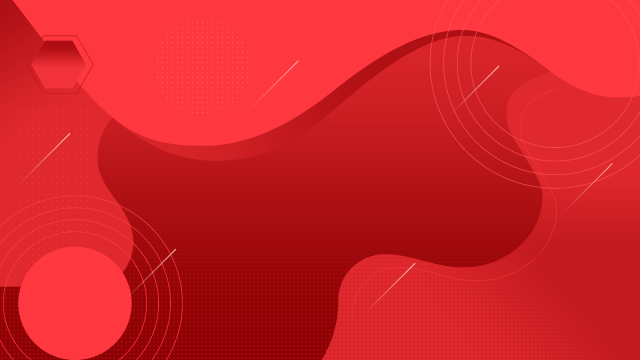
Write a WebGL 1 fragment shader that draws this background.

```glsl
precision highp float;

uniform vec2 u_resolution;

#define CANVAS vec2(768.0, 432.0)
#define BRIGHT vec3(1.0, 0.22, 0.25)
#define LIGHT vec3(0.88, 0.16, 0.18)
#define MID vec3(0.74, 0.09, 0.11)
#define DEEP vec3(0.55, 0.0, 0.01)
#define LINE_HALF 0.5
#define SAMPLES 3

// Cubic through two knots, each holding position, value and slope
float cubic(float x, vec3 a, vec3 b) {
  float span = b.x - a.x;
  float t = clamp((x - a.x) / span, 0.0, 1.0);
  float u = 1.0 - t;
  return mix(a.y, b.y, t * t * (3.0 - 2.0 * t))
       + span * t * u * (a.z * u - b.z * t);
}

float arc(float t) {
  return sqrt(max(0.0, 1.0 - t * t));
}

float waveEdge(float x) {
  vec3 shoulder = vec3(134.0, 140.0, 0.85), trough = vec3(245.0, 175.0, 0.0);
  vec3 rise = vec3(400.0, 109.0, -0.8), crest = vec3(555.0, 36.0, 0.0);
  vec3 fall = vec3(661.0, 86.0, 0.76), dip = vec3(742.0, 117.0, 0.0);
  if (x < shoulder.x) return cubic(x, vec3(15.0, 0.0, 1.3), shoulder);
  if (x < trough.x) return cubic(x, shoulder, trough);
  if (x < rise.x) return cubic(x, trough, rise);
  if (x < crest.x) return cubic(x, rise, crest);
  if (x < fall.x) return cubic(x, crest, fall);
  if (x < dip.x) return cubic(x, fall, dip);
  return cubic(x, dip, vec3(768.0, 115.0, -0.15));
}

float ribbonEdge(float x) {
  vec3 trough = vec3(258.0, 193.0, 0.0), rise = vec3(386.0, 144.0, -0.85);
  vec3 crest = vec3(560.0, 43.0, 0.0);
  if (x < trough.x) return cubic(x, vec3(134.0, 140.0, 0.9), trough);
  if (x < rise.x) return cubic(x, trough, rise);
  if (x < crest.x) return cubic(x, rise, crest);
  return cubic(x, crest, vec3(661.0, 86.0, 0.76));
}

float leftBlob(vec2 p) {
  vec3 waist = vec3(192.0, 117.0, 0.0), bend = vec3(240.0, 139.0, 0.75);
  vec3 belly = vec3(290.0, 160.0, 0.0);
  float edge;
  if (p.y < waist.x) edge = cubic(p.y, vec3(140.0, 136.0, -0.9), waist);
  else if (p.y < bend.x) edge = cubic(p.y, waist, bend);
  else if (p.y < belly.x) edge = cubic(p.y, bend, belly);
  else edge = cubic(p.y, belly, vec3(332.0, 143.0, -0.9));
  return step(p.x, edge) * step(p.y, 344.0);
}

float rightBlob(vec2 p) {
  vec3 neck = vec3(140.0, 608.0, 0.0), bend = vec3(190.0, 631.0, 0.6);
  float side;
  if (p.y < neck.x) side = cubic(p.y, vec3(86.0, 661.0, -3.0), neck);
  else if (p.y < bend.x) side = cubic(p.y, neck, bend);
  else if (p.y < 235.0) side = cubic(p.y, bend, vec3(235.0, 651.0, 0.0));
  else side = 555.0 + 96.0 * arc((p.y - 235.0) / 86.0);
  if (p.y > 360.0)
    return step(cubic(p.y, vec3(360.0, 406.0, 0.0), vec3(432.0, 386.0, -0.6)), p.x);
  float top = p.x < 462.0 ? 360.0 - 55.0 * arc((p.x - 462.0) / 56.0)
            : cubic(p.x, vec3(462.0, 305.0, 0.0), vec3(555.0, 321.0, 0.0));
  return max(step(top, p.y), step(side, p.x) * step(p.y, 321.0));
}

// Thin contour of the right blob, found from mask differences
float blobContour(vec2 p) {
  vec2 d = vec2(LINE_HALF, 0.0);
  return max(abs(rightBlob(p + d) - rightBlob(p - d)),
             abs(rightBlob(p + d.yx) - rightBlob(p - d.yx)));
}

float hexagon(vec2 p, float apothem) {
  p = abs(p);
  return max(p.y, dot(p, vec2(0.866, 0.5))) - apothem;
}

float rings(vec2 p, float radius, float gap) {
  float r = length(p);
  float k = clamp(floor((r - radius) / gap + 0.5), 0.0, 3.0);
  return step(abs(r - radius - k * gap), LINE_HALF);
}

float dots(vec2 p, float pitch, float radius) {
  return step(length(mod(p, pitch) - 0.5 * pitch), radius);
}

// Diagonal glint that fades away from its upper right tip
float streak(vec2 p, vec2 tip) {
  vec2 q = p - tip;
  float along = 0.5 * (q.y - q.x);
  return step(abs(q.x + q.y), 0.9) * step(0.0, along) * max(0.0, 1.0 - along / 60.0);
}

vec3 scene(vec2 p) {
  // Backdrop and right blob
  vec3 color = mix(vec3(0.86, 0.15, 0.17), DEEP, smoothstep(0.0, 1.0, 0.08 + 0.84 * (p.y - 45.0) / 350.0));
  float shade = smoothstep(190.0, 310.0, p.y) * smoothstep(-40.0, 200.0, p.x - 0.9 * p.y - 210.0);
  color = mix(color, mix(LIGHT, MID, 0.85 * shade), rightBlob(p));
  float lowDots = dots(p, 4.8, 1.3) * smoothstep(215.0, 400.0, p.y);
  color = mix(color, MID, 0.45 * lowDots);
  color = mix(color, BRIGHT, 0.55 * blobContour(p - vec2(17.0, 16.0)) * step(104.0, p.y) * smoothstep(410.0, 350.0, p.y));

  // Left blob with its dot panel
  vec3 leftColor = mix(vec3(0.68, 0.06, 0.08), LIGHT, smoothstep(-10.0, 190.0, p.y + 0.6 * p.x));
  color = mix(color, leftColor, leftBlob(p));
  vec2 panel = step(abs(p - vec2(66.0, 230.0)), vec2(45.0, 98.0));
  color = mix(color, BRIGHT, 0.5 * panel.x * panel.y * dots(p, 7.2, 0.9));

  // Shaded ribbon below the bright wave
  float ribbon = step(134.0, p.x) * step(p.x, 661.0) * step(p.y, ribbonEdge(p.x));
  vec3 ribbonColor = mix(vec3(0.84, 0.14, 0.16), vec3(0.69, 0.06, 0.08), smoothstep(200.0, 480.0, p.x));
  color = mix(color, ribbonColor, ribbon);
  color = mix(color, BRIGHT, step(p.y, waveEdge(p.x)));
  float disc = step(length(p - vec2(243.0, 80.0)), 58.0);
  color = mix(color, vec3(1.0, 0.5, 0.5), 0.5 * disc * dots(p, 6.0, 0.8));

  // Hexagon badge
  vec2 badge = p - vec2(70.5, 77.5);
  color = mix(color, MID, 0.8 * step(abs(hexagon(badge - vec2(1.5, 0.0), 34.5)), LINE_HALF));
  vec3 badgeColor = mix(vec3(0.68, 0.05, 0.07), vec3(0.95, 0.2, 0.23), smoothstep(-24.0, 8.0, badge.y));
  color = mix(color, badgeColor, step(hexagon(badge, 28.5), 0.0));

  // Circle and ring sets
  vec2 sun = p - vec2(90.0, 364.0);
  color = mix(color, BRIGHT, max(step(length(sun), 68.0), 0.85 * rings(sun, 86.0, 14.3)));
  color = mix(color, vec3(1.0, 0.31, 0.34), 0.75 * rings(p - vec2(666.0, 76.0), 101.0, 16.3));

  // Glints
  float glint = streak(p, vec2(84.0, 160.0)) + streak(p, vec2(211.0, 299.0))
              + streak(p, vec2(358.0, 73.0)) + streak(p, vec2(498.0, 316.0))
              + streak(p, vec2(599.0, 79.0)) + streak(p, vec2(735.0, 196.0));
  return mix(color, vec3(1.0, 0.82, 0.8), 0.85 * glint);
}

void main() {
  // Average a grid of samples to smooth all edges
  vec3 sum = vec3(0.0);
  for (int i = 0; i < SAMPLES; i++) {
    for (int j = 0; j < SAMPLES; j++) {
      vec2 jitter = (vec2(float(i), float(j)) + 0.5) / float(SAMPLES) - 0.5;
      vec2 uv = (gl_FragCoord.xy + jitter) / u_resolution;
      sum += scene(vec2(uv.x, 1.0 - uv.y) * CANVAS);
    }
  }
  gl_FragColor = vec4(sum / float(SAMPLES * SAMPLES), 1.0);
}
```
